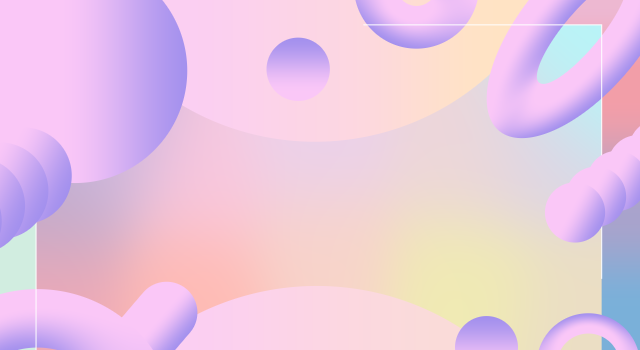
Write a Shadertoy shader that draws this background.

```glsl
const vec3 PINK = vec3(0.98, 0.78, 0.97);
const vec3 VIOLET = vec3(0.63, 0.56, 0.93);

// Antialiased coverage of a signed distance
float cover(float d) {
    return clamp(0.5 - d * iResolution.y / 100.0, 0.0, 1.0);
}

vec3 shade(float t, float start) {
    return mix(PINK, VIOLET, smoothstep(start, 1.15, t));
}

// Colour spot with a soft weight in the fourth component
vec4 spot(vec2 p, vec2 center, vec3 color) {
    vec2 q = p - center;
    return vec4(color, 1.0) * exp(-dot(q, q) / 380.0);
}

float ellipseDistance(vec2 q, vec2 radii) {
    float k = length(q / radii);
    return (k - 1.0) * k / max(length(q / (radii * radii)), 1e-4);
}

// Disc with a gradient running towards dir
void ball(inout vec3 col, vec2 p, vec2 center, float r, vec2 dir, float start) {
    vec2 q = p - center;
    col = mix(col, shade(dot(q, dir) / r, start), cover(length(q) - r));
}

// Rounded tube between two ellipses, darkest where its side faces dir
void ring(inout vec3 col, vec2 p, vec2 center, vec2 axis, vec2 outer, vec2 hole, vec2 dir) {
    vec2 side = vec2(axis.y, -axis.x);
    vec2 q = vec2(dot(p - center, axis), dot(p - center, side));
    float o = ellipseDistance(q, outer);
    float h = ellipseDistance(q, hole);
    vec2 n = normalize(q / (outer * outer) + 1e-6);
    float t = (h + o) / max(h - o, 0.01);
    float facing = t * dot(axis * n.x + side * n.y, dir);
    col = mix(col, shade(facing, -0.35), cover(max(o, -h)));
}

float segment(vec2 p, vec2 a, vec2 b) {
    vec2 q = p - a, e = b - a;
    return length(q - e * clamp(dot(q, e) / dot(e, e), 0.0, 1.0));
}

// Blended iridescent panel
vec3 panel(vec2 p) {
    vec4 sum = spot(p, vec2(14, 40), vec3(0.74, 0.67, 0.80));
    sum += spot(p, vec2(30, 58), vec3(0.80, 0.72, 0.87));
    sum += spot(p, vec2(14, 17), vec3(0.94, 0.66, 0.71));
    sum += spot(p, vec2(57, 48), vec3(0.98, 0.78, 0.87));
    sum += spot(p, vec2(55, 18), vec3(1.00, 0.73, 0.70));
    sum += spot(p, vec2(90, 58), vec3(0.92, 0.82, 0.92));
    sum += spot(p, vec2(92, 28), vec3(0.97, 0.83, 0.79));
    sum += spot(p, vec2(133, 22), vec3(0.94, 0.92, 0.70));
    sum += spot(p, vec2(133, 54), vec3(0.93, 0.84, 0.85));
    sum += spot(p, vec2(157, 55), vec3(0.87, 0.83, 0.90));
    sum += spot(p, vec2(171, 74), vec3(0.72, 0.96, 0.97));
    sum += spot(p, vec2(168, 16), vec3(0.92, 0.87, 0.77));
    return sum.rgb / sum.a;
}

// Margins outside the frame
vec3 margin(vec2 p) {
    vec3 right = mix(vec3(0.48, 0.69, 0.85), vec3(0.66, 0.64, 0.80), smoothstep(12.0, 38.0, p.y));
    right = mix(right, vec3(0.95, 0.62, 0.66), smoothstep(38.0, 72.0, p.y));
    right = mix(right, vec3(0.93, 0.72, 0.82), smoothstep(80.0, 98.0, p.y));
    return mix(vec3(0.82, 0.93, 0.88), right, smoothstep(60.0, 120.0, p.x));
}

void mainImage(out vec4 fragColor, in vec2 fragCoord) {
    // One unit is a hundredth of the canvas height
    vec2 p = fragCoord / iResolution.y * 100.0;

    float outside = max(max(10.3 - p.x, p.x - 171.9), p.y - 92.9);
    vec3 col = mix(margin(p), panel(p), cover(outside));

    // Large pale circles
    vec3 pale = mix(vec3(0.985, 0.81, 0.95), vec3(0.99, 0.84, 0.89), smoothstep(50.0, 100.0, p.x));
    vec3 upper = mix(pale, vec3(1.0, 0.89, 0.77), smoothstep(92.0, 143.0, p.x));
    vec3 lower = mix(pale, vec3(0.98, 0.86, 0.85), smoothstep(85.0, 130.0, p.x));
    col = mix(col, upper, cover(length(p - vec2(90, 133.8)) - 74.3));
    col = mix(col, lower, cover(length(p - vec2(90.5, -57.9)) - 76.2));

    // Tubes and rings
    vec2 capsuleDir = vec2(0.76, -0.65);
    float capsule = segment(p, vec2(47.6, 10.7), vec2(33.3, -6.0)) - 8.8;
    float across = dot(p - vec2(47.6, 10.7), capsuleDir) / 8.8;
    col = mix(col, shade(across, -0.1), cover(capsule));
    ring(col, p, vec2(10.7, -22.6), vec2(1, 0), vec2(40), vec2(23.3), vec2(0.5, -0.86));
    ring(col, p, vec2(119, 104), vec2(1, 0), vec2(17.9), vec2(5.7), vec2(-0.4, -0.92));
    ring(col, p, vec2(166.2, 91), vec2(0.64, 0.768), vec2(36.9, 17.4), vec2(19, 5.2), vec2(0.6, -0.8));
    ring(col, p, vec2(168.1, -4.3), vec2(1, 0), vec2(14.8), vec2(9), vec2(0, 1));

    // Thin white frame
    float frame = segment(p, vec2(104, 92.9), vec2(171.9, 92.9));
    frame = min(frame, segment(p, vec2(171.9, 20.5), vec2(171.9, 92.9)));
    frame = min(frame, segment(p, vec2(10.3, 0), vec2(10.3, 37)));
    col = mix(col, vec3(1), 0.9 * cover(frame - 0.16));

    // Single balls
    ball(col, p, vec2(21.4, 79.8), 32.1, vec2(1, 0), -0.15);
    ball(col, p, vec2(85.2, 80.2), 9.05, vec2(0, 1), -0.75);
    ball(col, p, vec2(139, 0.7), 9.0, vec2(0, 1), -0.75);

    // Overlapping chains, back to front
    for (int i = 0; i < 5; i++) {
        float k = float(i);
        ball(col, p, vec2(6.7 - 6.67 * k, 49.8 - 4.3 * k), 13.8, vec2(0.9, -0.43), -0.5);
        ball(col, p, vec2(188.3 - 6.0 * k, 57.3 - 4.5 * k), 8.6, vec2(0.88, -0.47), -0.2);
    }
    fragColor = vec4(col, 1.0);
}
```
